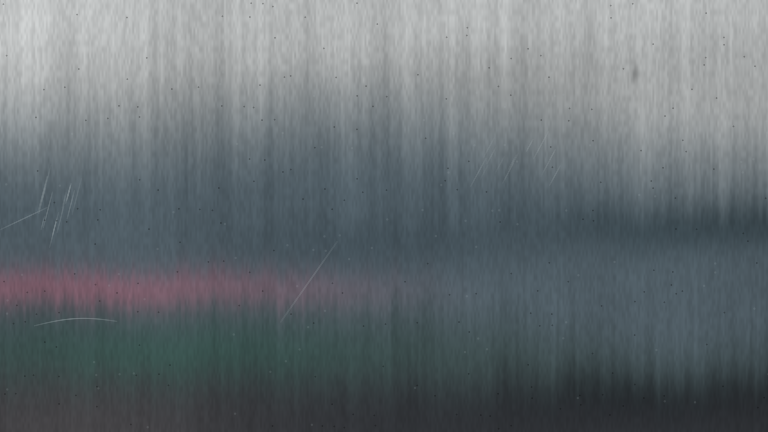
Reproduce this texture procedurally as a Shadertoy shader.

```glsl
// Brushed steel sheet with soft, blurred reflections in horizontal bands.
// Smooth gradients form the reflections; stretched value noise adds the vertical
// brushing, and hashed segments and cells add scratches and specks.

#define PALE vec3(0.70, 0.71, 0.71)
#define GREY vec3(0.60, 0.61, 0.61)
#define SLATE vec3(0.31, 0.36, 0.39)
#define TEAL vec3(0.23, 0.28, 0.285)
#define FLOOR_TONE vec3(0.19, 0.20, 0.215)
#define ROSE vec3(0.17, 0.005, 0.025)
#define STREAK_AMOUNT 0.20
#define GRAIN_AMOUNT 0.10
#define EDGE_RAGGED 0.07
#define SCRATCH_TONE vec3(0.66, 0.70, 0.71)

float hash(vec2 p) {
    return fract(sin(dot(p, vec2(127.1, 311.7))) * 43758.5);
}

float noise(vec2 p) {
    vec2 i = floor(p), f = fract(p);
    f = f * f * (3.0 - 2.0 * f);
    return mix(mix(hash(i), hash(i + vec2(1, 0)), f.x),
               mix(hash(i + vec2(0, 1)), hash(i + vec2(1, 1)), f.x), f.y);
}

float glow(vec2 p, vec2 centre, vec2 radius) {
    vec2 d = (p - centre) / radius;
    return exp(-dot(d, d));
}

// Vertical brushing, centred on zero.
float brushing(vec2 uv) {
    float s = 0.30 * noise(uv * vec2(32.0, 1.2));
    s += 0.30 * noise(uv * vec2(85.0, 2.0) + 17.0);
    s += 0.25 * noise(uv * vec2(190.0, 3.5) + 41.0);
    s += 0.15 * noise(uv * vec2(380.0, 8.0) + 73.0);
    return s - 0.5;
}

// Blurred surroundings mirrored in the sheet.
vec3 reflection(vec2 uv) {
    float x = uv.x, y = uv.y;
    float right = smoothstep(0.55, 0.9, x);
    float horizon = 0.70 + 0.05 * exp(-pow((x - 0.45) / 0.2, 2.0))
                  - 0.07 * smoothstep(0.6, 1.0, x);
    vec3 c = mix(FLOOR_TONE, TEAL, smoothstep(0.02, 0.20, y));
    c = mix(c, SLATE, smoothstep(0.16, 0.36, y + 0.09 * right));
    c = mix(c, GREY, smoothstep(horizon - 0.2, horizon + 0.15, y));
    c = mix(c, PALE, smoothstep(0.76, 1.0, y));

    // Lit and shaded areas.
    c += 0.10 * glow(uv, vec2(0.03, 0.88), vec2(0.12, 0.20));
    c += 0.04 * glow(uv, vec2(0.46, 0.86), vec2(0.08, 0.16));
    c += 0.03 * glow(uv, vec2(0.90, 0.77), vec2(0.14, 0.09));
    c -= 0.04 * glow(uv, vec2(0.62, 0.84), vec2(0.12, 0.08));
    c -= vec3(0.09, 0.09, 0.095) * glow(uv, vec2(0.96, 0.48), vec2(0.26, 0.06));
    c -= 0.045 * glow(uv, vec2(0.48, 0.44), vec2(0.22, 0.07));
    c -= 0.04 * glow(uv, vec2(0.85, 0.08), vec2(0.25, 0.06));

    // Coloured bands low on the left.
    c += vec3(0.09, 0.075, 0.07) * glow(uv, vec2(0.08, 0.0), vec2(0.25, 0.12));
    c += vec3(-0.01, 0.035, 0.015) * glow(uv, vec2(0.22, 0.18), vec2(0.26, 0.07));
    float reach = 1.0 - smoothstep(0.1, 0.68, x);
    c += ROSE * reach * exp(-pow((y - 0.33) / 0.048, 2.0));
    return c;
}

float segment(vec2 p, vec2 a, vec2 b, float width) {
    vec2 d = b - a;
    float t = clamp(dot(p - a, d) / dot(d, d), 0.0, 1.0);
    float w = max(width, 0.7 / iResolution.y);
    return (1.0 - smoothstep(0.4 * w, 1.6 * w, length(p - a - d * t)))
         * (0.4 + 0.6 * sin(3.14 * t));
}

// Parallel scuffs scattered around a centre.
float scuffs(vec2 p, vec2 centre, vec2 spread, vec2 stroke, float seed) {
    float sum = 0.0;
    for (int i = 0; i < 14; i++) {
        vec2 id = vec2(float(i), seed);
        vec2 a = centre + spread * (vec2(hash(id), hash(id + 31.0)) - 0.5);
        vec2 d = stroke * (0.4 + 0.8 * hash(id + 57.0));
        sum += segment(p, a - 0.5 * d, a + 0.5 * d, 0.0015) * (0.3 + 0.7 * hash(id + 83.0));
    }
    return min(sum, 1.0);
}

// Round dots in a share of the cells of a grid.
float specks(vec2 p, float cells, float share, float seed) {
    vec2 id = floor(p * cells), q = fract(p * cells) - 0.5;
    vec2 offset = 0.5 * (vec2(hash(id + seed), hash(id + seed + 9.0)) - 0.5);
    float keep = step(hash(id + seed + 23.0), share);
    return keep * (1.0 - smoothstep(0.03, 0.14, length(q - offset)));
}

void mainImage(out vec4 fragColor, in vec2 fragCoord) {
    vec2 uv = fragCoord / iResolution.xy;
    vec2 p = fragCoord / iResolution.y;

    // Brushing drags the band edges and modulates the brightness.
    float streak = brushing(uv);
    float grain = noise(p * vec2(240.0, 70.0)) - 0.5;
    float cloud = noise(p * vec2(5.0, 7.0)) - 0.5;
    vec3 col = reflection(uv + vec2(0.0, EDGE_RAGGED * streak));
    col *= 1.0 + STREAK_AMOUNT * streak + GRAIN_AMOUNT * grain + 0.05 * cloud;

    // Scuffs and single scratches.
    float marks = 0.40 * scuffs(p, vec2(0.135, 0.52), vec2(0.09, 0.12), vec2(0.018, 0.07), 3.0);
    marks += 0.22 * scuffs(p, vec2(1.20, 0.63), vec2(0.20, 0.08), vec2(0.03, 0.055), 11.0);
    marks += 0.20 * segment(p, vec2(0.65, 0.255), vec2(0.78, 0.44), 0.002);
    marks += 0.25 * segment(p, vec2(0.0, 0.468), vec2(0.11, 0.52), 0.0015);
    float bow = 0.012 * sin((p.x - 0.08) * 16.0);
    marks += 0.35 * segment(p - vec2(0.0, bow), vec2(0.08, 0.246), vec2(0.27, 0.255), 0.0015);
    marks += 0.15 * specks(p, 34.0, 0.06, 5.0);
    col = mix(col, SCRATCH_TONE, clamp(marks, 0.0, 0.6));

    // Pits and a small dark smudge.
    float pits = 0.25 * specks(p, 42.0, 0.07, 61.0);
    pits += 0.18 * glow(p, vec2(1.47, 0.83), vec2(0.008, 0.022));
    col *= 1.0 - pits;
    fragColor = vec4(clamp(col, 0.0, 1.0), 1.0);
}
```
